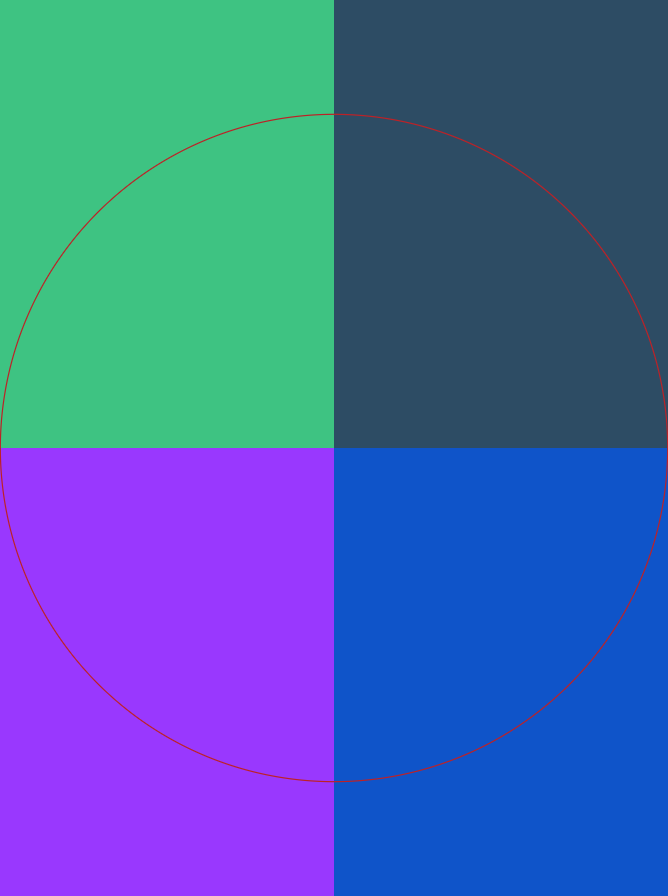
This background is drawn by a Shadertoy shader. Its source:

```glsl
// Four flat colour quadrants meeting at the canvas centre, with a hairline
// red circle that spans the full width. Quadrants are blended by smoothed
// half-plane masks; the circle is a distance function with soft coverage.

const vec3 GREEN  = vec3(0.245, 0.765, 0.510);  // upper left
const vec3 SLATE  = vec3(0.176, 0.298, 0.392);  // upper right
const vec3 PURPLE = vec3(0.600, 0.220, 0.995);  // lower left
const vec3 BLUE   = vec3(0.060, 0.330, 0.790);  // lower right
const vec3 RING   = vec3(0.740, 0.130, 0.150);

const float RING_RADIUS = 0.4995;  // in canvas widths
const float RING_WIDTH  = 0.0018;  // in canvas widths

// Coverage of the region where dist < 0, smoothed over one pixel
float coverage(float dist, float pixel) {
    return clamp(0.5 - dist / pixel, 0.0, 1.0);
}

void mainImage(out vec4 fragColor, in vec2 fragCoord) {
    // Centred coordinates, one unit per canvas width
    float pixel = 1.0 / iResolution.x;
    vec2 p = (fragCoord - 0.5 * iResolution.xy) * pixel;

    // Quadrants
    float right = coverage(-p.x, pixel);
    float upper = coverage(-p.y, pixel);
    vec3 color = mix(mix(PURPLE, BLUE, right), mix(GREEN, SLATE, right), upper);

    // Circle outline
    float ringDist = abs(length(p) - RING_RADIUS) - 0.5 * RING_WIDTH;
    color = mix(color, RING, coverage(ringDist, pixel));

    fragColor = vec4(color, 1.0);
}
```
